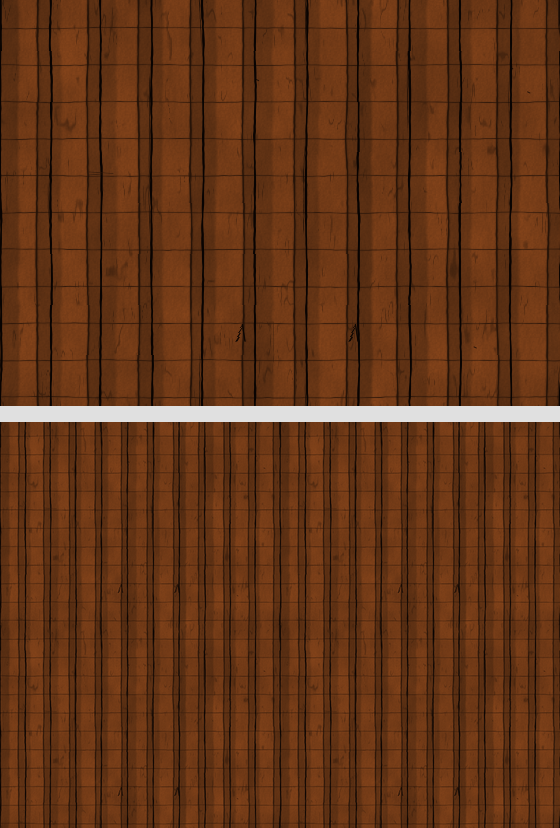
Top, the tile; bottom, the same tile 2 across and 2 down.
A Shadertoy shader for this texture:

```glsl
// Brown plank wall: upright battens with dark gaps, crossed by thin level seams.

const float TAU = 6.28319;
const float COUNT = 11.0; // repeats across and down
const vec3 PANEL = vec3(0.465, 0.237, 0.092);
const vec3 SHADE = vec3(0.362, 0.188, 0.075);
const vec3 SEAM = vec3(0.18, 0.09, 0.037);
const vec3 GROOVE = vec3(0.12, 0.061, 0.025);
const vec3 GAP = vec3(0.03, 0.013, 0.006);

float hash(vec2 p) {
    vec3 q = fract(p.xyx * vec3(0.1031, 0.1030, 0.0973));
    q += dot(q, q.yzx + 33.33);
    return fract((q.x + q.y) * q.z);
}

// Value noise that wraps after "period" lattice cells.
float noise(vec2 p, vec2 period) {
    vec2 i = floor(p), f = fract(p);
    f = f * f * (3.0 - 2.0 * f);
    vec2 a = mod(i, period), b = mod(i + 1.0, period);
    return mix(mix(hash(a), hash(vec2(b.x, a.y)), f.x),
               mix(hash(vec2(a.x, b.y)), hash(b), f.x), f.y);
}

float tileNoise(vec2 uv, vec2 freq) { return noise(uv * freq, freq); }

// Wrapping one-dimensional noise, centred on zero; "id" selects the strand.
float strand(float id, float t, float freq) {
    return noise(vec2(id, t * freq), vec2(512.0, freq)) - 0.5;
}

float stroke(float d, float halfWidth, float soft) {
    return 1.0 - smoothstep(halfWidth - soft, halfWidth + soft, abs(d));
}

float segment(vec2 p, vec2 a, vec2 b) {
    vec2 ab = b - a;
    return length(p - a - ab * clamp(dot(p - a, ab) / dot(ab, ab), 0.0, 1.0));
}

// Sideways drift of an upright line, with a rare abrupt break.
float drift(float id, float y) {
    float broken = step(0.88, hash(vec2(id, floor(y * 8.0) + 40.0)));
    return 0.035 * strand(id, y, 9.0) + 0.009 * strand(id + 100.0, y, 90.0) + 0.012 * broken;
}

float woodHeight(vec2 uv) {
    return 0.5 * tileNoise(uv, vec2(130.0, 28.0)) + 0.35 * tileNoise(uv, vec2(260.0, 80.0))
         + 0.3 * tileNoise(uv, vec2(380.0, 270.0));
}

// Splintered wedge hanging from its tip at the origin.
float tear(vec2 p, float soft) {
    float t = -p.y / 0.36;
    float inside = smoothstep(0.0, 0.05, t) * (1.0 - smoothstep(0.95, 1.0, t));
    float jag = 0.03 * (fract(t * 4.0) - 0.5);
    float left = stroke(p.x + 0.11 * t + jag, 0.006 + 0.014 * t, soft);
    float right = stroke(p.x - 0.055 * t, 0.014, soft);
    return inside * max(left, right);
}

void mainImage(out vec4 fragColor, in vec2 fragCoord) {
    vec2 uv = fragCoord / iResolution.xy;
    vec2 cell = uv * COUNT;
    float aspect = iResolution.y / iResolution.x;
    float soft = 0.6 * COUNT / iResolution.x;

    // Each column is centred on its dark gap.
    float col = mod(floor(cell.x + 0.5), COUNT);
    float x = fract(cell.x + 0.5) - 0.5;
    float gapX = 0.014 - 0.035 * sin(TAU * col / COUNT);
    float grooveX = -0.235 + 0.045 * cos(TAU * (col - 7.5) / COUNT);
    float toGap = x - gapX - drift(col, uv.y);
    float toGroove = x - grooveX - drift(col + 30.0, uv.y);

    // Batten and the soft shadow beside it, its strength varying by column.
    float batten = smoothstep(-soft, soft, toGroove) * (1.0 - smoothstep(-soft, soft, toGap));
    float reach = 0.17 + 0.2 * hash(vec2(col, 71.0)) + 0.03 * strand(col + 60.0, uv.y, 33.0);
    float shadow = step(0.0, toGap) * (1.0 - smoothstep(reach - 0.04, reach + 0.04, toGap));
    float depth = 0.7 + 0.4 * hash(vec2(col, 83.0));
    vec3 color = mix(PANEL, SHADE, max(0.95 * batten, depth * shadow));

    // Wood grain: broad mottling, lit relief and short upright cracks.
    float relief = woodHeight(uv) - woodHeight(uv + vec2(0.0014, -0.0008));
    color *= 0.87 + 0.13 * tileNoise(uv, vec2(9.0, 7.0)) + 0.1 * tileNoise(uv, vec2(33.0, 22.0))
           + 0.17 * relief;
    color *= 0.965 + 0.07 * tileNoise(uv, vec2(400.0, 290.0));
    float bend = 0.0025 * tileNoise(uv, vec2(60.0, 70.0));
    float ridge = abs(tileNoise(uv + vec2(bend, 0.0), vec2(150.0, 18.0)) - 0.5);
    float patches = smoothstep(0.6, 0.85, tileNoise(uv + 0.37, vec2(55.0, 30.0)));
    color *= 1.0 - 0.24 * patches * (1.0 - smoothstep(0.0, 0.1, ridge));

    // Level seams.
    float y = fract(cell.y + 0.263) - 0.5;
    float row = mod(floor(cell.y + 0.263), COUNT);
    float toSeam = (y - 0.035 * strand(row + 200.0, uv.x, 11.0)
                      - 0.012 * strand(row + 230.0, uv.x, 90.0)) * aspect;
    float seamWear = 0.75 + 0.5 * strand(row + 260.0, uv.x, 60.0);
    color *= 1.0 - 0.06 * stroke(toSeam, 0.02, 0.02);
    color = mix(color, SEAM, seamWear * stroke(toSeam, 0.008, soft));

    // Upright groove, gap and an occasional hairline split beside the gap.
    float grooveWidth = 0.015 + 0.008 * strand(col + 300.0, uv.y, 40.0);
    float gapWidth = 0.02 + 0.01 * strand(col + 330.0, uv.y, 30.0);
    float split = smoothstep(0.25, 0.35, strand(col + 360.0, uv.y, 4.0));
    float toSplit = toGap + 0.04 + 0.02 * strand(col + 390.0, uv.y, 14.0);
    color *= 1.0 - 0.18 * stroke(toGroove, 0.03, 0.025);
    color = mix(color, GROOVE, 0.85 * stroke(toGroove, grooveWidth, soft));
    color = mix(color, GAP, 0.6 * split * stroke(toSplit, 0.008, soft));
    color = mix(color, GAP, stroke(toGap, gapWidth, soft));

    // Damage: two torn wedges, a sideways splinter and scattered nicks.
    vec2 scale = vec2(1.0, aspect);
    for (float i = 0.0; i < 2.0; i++) {
        vec2 tip = vec2(4.76 + 2.22 * i, 2.23);
        color = mix(color, GAP, 0.9 * tear((cell - tip) * scale, soft));
    }
    vec2 s = (cell - vec2(1.75, 6.3)) * scale;
    float splinter = min(segment(s, vec2(0.0, 0.03), vec2(0.47, 0.0)),
                         segment(s, vec2(0.0, -0.03), vec2(0.25, -0.01)));
    color = mix(color, SEAM, 0.7 * stroke(splinter, 0.007, soft));
    for (float i = 0.0; i < 4.0; i++) {
        vec2 spot = 0.5 + 10.0 * vec2(hash(vec2(i, 17.0)), hash(vec2(i, 53.0)));
        float nick = segment((cell - spot) * scale, vec2(-0.02, 0.01), vec2(0.02, -0.01));
        color = mix(color, GAP, 0.7 * stroke(nick, 0.01, soft));
    }
    fragColor = vec4(color, 1.0);
}
```
